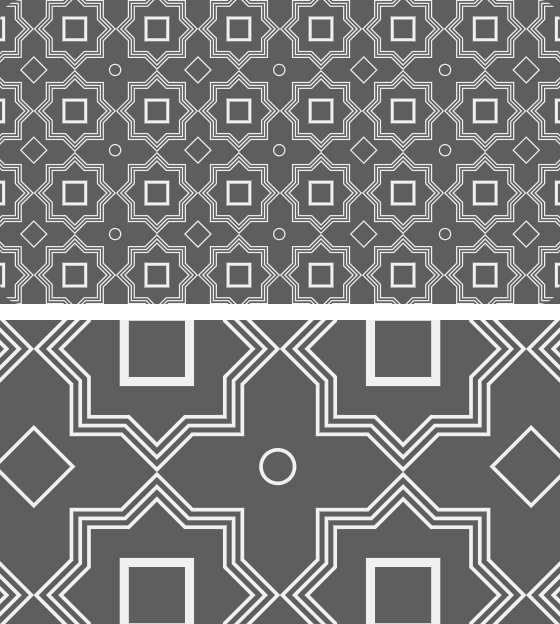
Top: the whole. Bottom: its middle third, enlarged.
This pattern is drawn by a Shadertoy shader. Its source:

```glsl
// Lengths are in tiles; the canvas centre is a corner shared by four tiles
const float TILES_HIGH    = 3.704;
const vec3  GROUND        = vec3(0.37);
const vec3  INK           = vec3(0.94);
const float STAR_SIZE     = 0.347;
const float STAR_SPACING  = 0.0356;
const float STAR_RINGS    = 3.0;
const float THIN_LINE     = 0.0150;
const float SQUARE_SIZE   = 0.1325;
const float SQUARE_LINE   = 0.0370;
const float DIAMOND_SIZE  = 0.112;
const float CIRCLE_RADIUS = 0.068;
const float CORNER_RADIUS = 0.267;
const float COLUMN_DRIFT  = 0.020;
const float CIRCLE_DRIFT  = 0.009;
const float ROW_DRIFT     = 0.022;

float squareDist(vec2 p, float size) {
    return max(abs(p.x), abs(p.y)) - size;
}

float diamondDist(vec2 p, float size) {
    return (abs(p.x) + abs(p.y)) * inversesqrt(2.0) - size;
}

// Union of a square and its 45 degree turn; its level sets keep sharp corners
float starDist(vec2 p, float size) {
    return min(squareDist(p, size), diamondDist(p, size));
}

float roundBoxDist(vec2 p, vec2 halfSize, float radius) {
    vec2 q = abs(p) - halfSize + radius;
    return length(max(q, 0.0)) + min(max(q.x, q.y), 0.0) - radius;
}

float fillMask(float d, float pixel) {
    return clamp(0.5 - d / pixel, 0.0, 1.0);
}

float strokeMask(float d, float width, float pixel) {
    return fillMask(abs(d) - 0.5 * width, pixel);
}

// Concentric star outlines around a framed square
float starTile(vec2 p, float pixel) {
    float ink = strokeMask(squareDist(p, SQUARE_SIZE), SQUARE_LINE, pixel);
    for (float i = 0.0; i < STAR_RINGS; i++) {
        float d = starDist(p, STAR_SIZE - i * STAR_SPACING);
        ink = max(ink, strokeMask(d, THIN_LINE, pixel));
    }
    return ink;
}

// Circles and diamonds alternate by column, slightly off the grid
float gapOrnament(vec2 p, float pixel) {
    vec2 node = floor(p + 0.5);
    bool isCircle = mod(node.x, 2.0) < 0.5;
    float shifted = step(0.5, node.x) * step(node.x, 2.5);
    vec2 drift = vec2(COLUMN_DRIFT * shifted - (isCircle ? CIRCLE_DRIFT : 0.0),
                      ROW_DRIFT * step(abs(node.y), 0.5));
    vec2 q = p - node - drift;
    float d = isCircle ? length(q) - CIRCLE_RADIUS : diamondDist(q, DIAMOND_SIZE);
    return strokeMask(d, THIN_LINE, pixel) * step(abs(node.y), 1.5);
}

void mainImage(out vec4 fragColor, in vec2 fragCoord) {
    float pixel = TILES_HIGH / iResolution.y;
    vec2 p = (fragCoord - 0.5 * iResolution.xy) * pixel;
    vec2 halfCanvas = 0.5 * iResolution.xy * pixel;

    float ink = max(starTile(fract(p) - 0.5, pixel), gapOrnament(p, pixel));

    // Ink stops at the rounded canvas corners
    ink *= fillMask(roundBoxDist(p, halfCanvas, CORNER_RADIUS), pixel);

    fragColor = vec4(mix(GROUND, INK, ink), 1.0);
}
```
